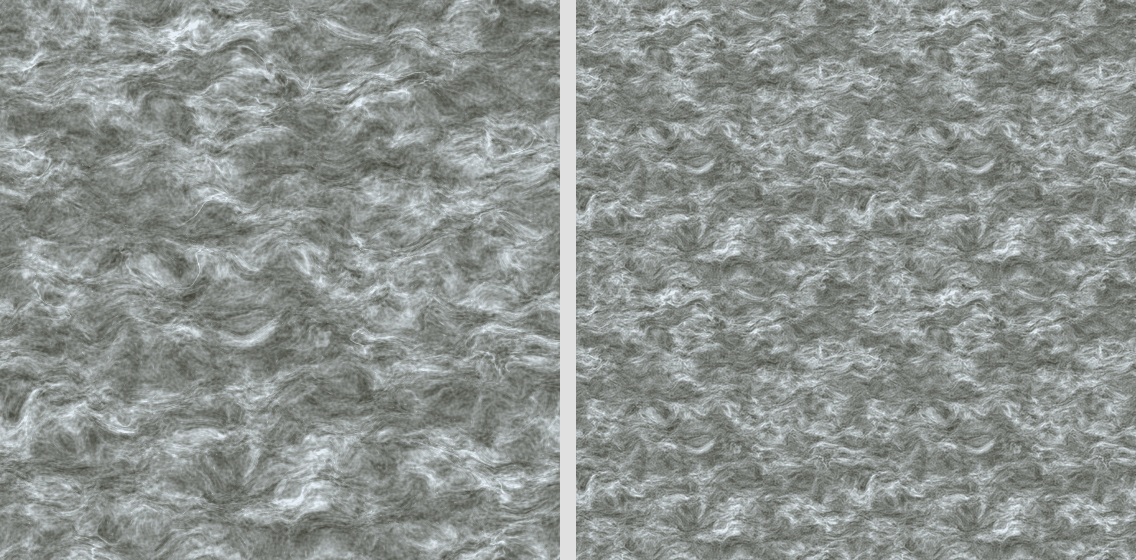
Left: one tile. Right: repeated 2 by 2.
Give the GLSL for this texture, as a three.js fragment shader.

```glsl
// Churning grey-green river water: olive pools between torn sheets of foam.
// Wrapping gradient noise gently bends the plane, then drives foam patches,
// ridged veins, ragged crests, a lit relief and spray. Every layer tiles.
varying vec2 vUv;

const vec3 POOL_COLOR = vec3(0.37, 0.382, 0.35);
const vec3 FOAM_COLOR = vec3(0.75, 0.78, 0.79);

// Whole numbers of noise cells across and up the canvas
const vec2 SWIRL_CELLS = vec2(6.0, 8.0);
const vec2 CURL_CELLS = vec2(17.0, 21.0);
const vec2 PATCH_CELLS = vec2(6.0, 9.0);
const vec2 VEIN_CELLS = vec2(10.0, 15.0);
const vec2 CREST_CELLS = vec2(7.0, 10.0);
const vec2 RELIEF_CELLS = vec2(14.0, 20.0);
const vec2 SPRAY_CELLS = vec2(170.0, 190.0);

const float SWIRL_AMOUNT = 0.038;
const float CURL_AMOUNT = 0.013;
const float VEIN_SHARPNESS = 2.4;
const float VEIN_GAIN = 0.75;
const float VEIN_MEAN = 0.33;
const float CREST_WIDTH = 0.075;
const vec2 LIGHT_STEP = vec2(0.0012, -0.0032);

const float BASE_TONE = 0.19;
const float PATCH_TONE = 0.40;
const float POOL_VEIN_TONE = 0.75;
const float FOAM_VEIN_TONE = 1.35;
const float RELIEF_TONE = 1.7;
const float CREST_TONE = 0.5;
const float GRAIN_TONE = 0.26;
const float SPECK_TONE = 0.3;

float hash(vec2 cell) {
  vec3 p = fract(cell.xyx * 0.1031);
  p += dot(p, p.yzx + 33.33);
  return fract((p.x + p.y) * p.z);
}

// Dot product of a corner's random unit gradient with the offset to it
float cornerSlope(vec2 cell, vec2 offset, vec2 cells, float seed) {
  float angle = 6.2832 * hash(mod(cell, cells) + seed * vec2(17.0, 29.0));
  return dot(vec2(cos(angle), sin(angle)), offset);
}

// Gradient noise that wraps after the given number of cells
float noise(vec2 uv, vec2 cells, float seed) {
  vec2 p = uv * cells + seed * vec2(0.37, 0.61);
  vec2 i = floor(p);
  vec2 f = p - i;
  vec2 w = f * f * f * (f * (f * 6.0 - 15.0) + 10.0);
  vec2 e = vec2(1.0, 0.0);
  float low = mix(cornerSlope(i, f, cells, seed),
                  cornerSlope(i + e.xy, f - e.xy, cells, seed), w.x);
  float high = mix(cornerSlope(i + e.yx, f - e.yx, cells, seed),
                   cornerSlope(i + e.xx, f - e.xx, cells, seed), w.x);
  return mix(low, high, w.y);
}

float fbm(vec2 uv, vec2 cells, int octaves, float seed) {
  float sum = 0.0;
  float amplitude = 1.0;
  for (int i = 0; i < 6; i++) {
    if (i >= octaves) break;
    sum += amplitude * noise(uv, cells, seed + float(i));
    cells *= 2.0;
    amplitude *= 0.5;
  }
  return sum;
}

// Thin bright lines where the noise crosses zero, from 0 to 1
float foamVeins(vec2 uv) {
  float sum = 0.0;
  float total = 0.0;
  float amplitude = 1.0;
  vec2 cells = VEIN_CELLS;
  for (int i = 0; i < 5; i++) {
    float n = noise(uv, cells, 31.0 + float(i));
    float ridge = max(1.0 - VEIN_SHARPNESS * sqrt(n * n + 0.0008), 0.0);
    sum += amplitude * ridge * ridge;
    total += amplitude;
    cells *= 2.0;
    amplitude *= VEIN_GAIN;
  }
  return sum / total;
}

// Displacement by two independent noise fields
vec2 bend(vec2 uv, vec2 cells, float seed) {
  return vec2(fbm(uv, cells, 2, seed), fbm(uv, cells, 2, seed + 7.0));
}

void main() {
  // Turbulent flow: broad swirls, then small curls
  vec2 flow = vUv + SWIRL_AMOUNT * bend(vUv, SWIRL_CELLS, 1.0);
  flow += CURL_AMOUNT * bend(flow, CURL_CELLS, 15.0);

  // Torn foam sheets and the veins that cross them
  float foam = smoothstep(-0.34, 0.34, fbm(flow, PATCH_CELLS, 6, 41.0));
  float veins = foamVeins(flow) - VEIN_MEAN;

  // Ragged white crests, broken into short runs
  float front = abs(fbm(flow, CREST_CELLS, 5, 71.0));
  float run = smoothstep(0.0, 0.4, noise(vUv, CREST_CELLS, 79.0));
  float crest = smoothstep(CREST_WIDTH, 0.0, front) * run;

  // Light from above on the choppy surface
  float relief = fbm(flow, RELIEF_CELLS, 4, 51.0)
               - fbm(flow - LIGHT_STEP, RELIEF_CELLS, 4, 51.0);

  // Fine grain and scattered spray
  float grain = noise(vUv, SPRAY_CELLS, 61.0);
  float speck = smoothstep(0.4, 0.6, noise(flow, SPRAY_CELLS, 67.0));

  float tone = BASE_TONE + PATCH_TONE * foam
             + veins * mix(POOL_VEIN_TONE, FOAM_VEIN_TONE, foam)
             + RELIEF_TONE * relief * mix(0.7, 1.3, foam)
             + CREST_TONE * crest + GRAIN_TONE * grain + SPECK_TONE * speck;
  gl_FragColor = vec4(mix(POOL_COLOR, FOAM_COLOR, clamp(tone, -0.3, 1.4)), 1.0);
}
```
